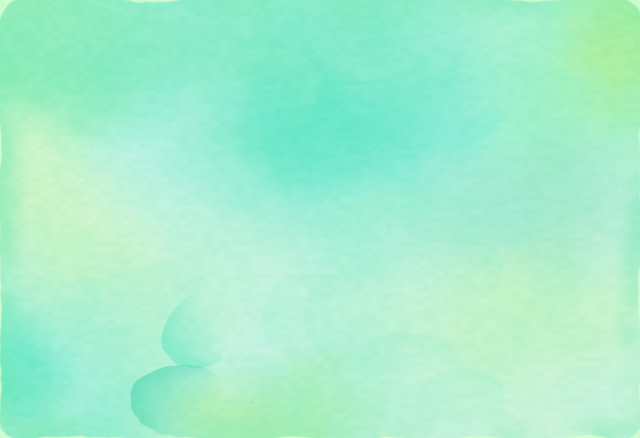
Reproduce this texture procedurally as a WebGL 2 fragment shader.

```glsl
#version 300 es
precision highp float;
// Mint and aqua watercolour on pale paper: broad soft washes are layered over
// a warped noise field, then crisp-edged blooms, a worn border and paper grain.
// Lengths are in canvas heights.

uniform vec2 u_resolution;
out vec4 fragColor;

const vec3 PALE  = vec3(0.76, 0.95, 0.86);
const vec3 AQUA  = vec3(0.65, 0.94, 0.85);
const vec3 MINT  = vec3(0.65, 0.95, 0.78);
const vec3 TEAL  = vec3(0.45, 0.91, 0.78);
const vec3 GREEN = vec3(0.47, 0.91, 0.70);
const vec3 LIME  = vec3(0.66, 0.93, 0.60);
const vec3 CREAM = vec3(0.81, 0.96, 0.78);

float hash(vec2 p) {
    vec3 q = fract(p.xyx * 0.1031);
    q += dot(q, q.yzx + 33.33);
    return fract((q.x + q.y) * q.z);
}

float noise(vec2 p) {
    vec2 i = floor(p), f = fract(p);
    f = f * f * (3.0 - 2.0 * f);
    return mix(mix(hash(i), hash(i + vec2(1, 0)), f.x),
               mix(hash(i + vec2(0, 1)), hash(i + vec2(1, 1)), f.x), f.y);
}

// Fractal noise centred on zero, roughly -0.5 to 0.5.
float fbm(vec2 p) {
    float sum = 0.0, amp = 0.5;
    for (int i = 0; i < 5; i++) {
        sum += amp * (noise(p) - 0.5);
        p = mat2(1.6, 1.2, -1.2, 1.6) * p + 17.3;
        amp *= 0.5;
    }
    return sum;
}

// Soft elliptical stain.
vec3 wash(vec3 paint, vec2 p, vec2 centre, vec2 radius, vec3 tint, float strength) {
    float d = length((p - centre) / radius);
    return mix(paint, tint, strength * (1.0 - smoothstep(0.25, 1.25, d)));
}

// Stain with a sharp rim where pigment gathers on the side facing 'lit'.
vec3 bloom(vec3 paint, vec2 p, vec2 centre, vec2 radius, vec2 lit, vec3 tint, float strength) {
    vec2 q = (p - centre) / radius;
    float d = length(q);
    float inside = 1.0 - smoothstep(0.97, 1.01, d);
    float side = smoothstep(-0.7, 0.8, dot(q, lit));
    float rim = 0.65 + 0.35 * smoothstep(0.5, 1.0, d);
    return mix(paint, tint, strength * inside * side * rim);
}

// Faint overlapping drying marks scattered by hash.
vec3 scatterBlooms(vec3 paint, vec2 p, float aspect) {
    for (int i = 0; i < 14; i++) {
        vec2 id = vec2(float(i), 7.0);
        vec2 centre = vec2(hash(id) * aspect, hash(id + 31.0));
        vec2 radius = vec2(0.09, 0.08) + 0.13 * hash(id + 57.0);
        float angle = 6.283 * hash(id + 83.0);
        vec3 tint = mix(AQUA, MINT, hash(id + 101.0)) - vec3(0.06, 0.01, 0.02);
        paint = bloom(paint, p, centre, radius, vec2(cos(angle), sin(angle)), tint, 0.22);
    }
    return paint;
}

// Pigment collecting along the sheet edge, with bare worn corners.
vec3 border(vec3 paint, vec2 p, float aspect, float rough) {
    vec2 halfSize = vec2(0.5 * aspect, 0.5);
    vec2 q = abs(p - halfSize) - halfSize + 0.06;
    float d = length(max(q, 0.0)) + min(max(q.x, q.y), 0.0) - 0.06 + 0.03 * rough;
    float patches = smoothstep(-0.1, 0.25, fbm(p * 4.0 + 40.0));
    paint = mix(paint, GREEN, 0.5 * patches * smoothstep(-0.07, -0.005, d));
    return mix(paint, CREAM + 0.04, 0.85 * smoothstep(0.0, 0.006, d));
}

void main() {
    float aspect = u_resolution.x / u_resolution.y;
    vec2 p = gl_FragCoord.xy / u_resolution.y;
    vec2 warp = vec2(fbm(p * 3.0), fbm(p * 3.0 + 9.0));
    vec2 w = p + 0.22 * warp;
    vec2 s = vec2(w.x / aspect, w.y);

    // Ground: pale below, mint to the left and right, teal at the top.
    vec3 paint = mix(PALE, AQUA, smoothstep(0.45, 0.8, s.y));
    paint = mix(paint, MINT, 0.85 * smoothstep(0.4, 0.75, s.y) * smoothstep(0.2, 0.4, abs(s.x - 0.5)));
    paint = wash(paint, s, vec2(0.53, 0.82), vec2(0.26, 0.42), TEAL, 0.85);
    paint = wash(paint, s, vec2(0.15, 0.90), vec2(0.28, 0.26), GREEN, 0.65);
    paint = wash(paint, s, vec2(0.98, 0.92), vec2(0.12, 0.24), LIME, 0.75);
    paint = wash(paint, s, vec2(0.86, 0.53), vec2(0.22, 0.18), AQUA - 0.04, 0.6);
    paint = wash(paint, s, vec2(0.06, 0.46), vec2(0.17, 0.28), CREAM, 0.85);
    paint = wash(paint, s, vec2(0.80, 0.26), vec2(0.25, 0.22), CREAM, 0.6);
    paint = wash(paint, s, vec2(0.10, 0.12), vec2(0.26, 0.34), AQUA - vec3(0.08, 0.01, 0.02), 0.8);
    paint = wash(paint, s, vec2(0.02, 0.15), vec2(0.10, 0.16), TEAL, 0.8);
    paint = wash(paint, s, vec2(0.43, 0.06), vec2(0.17, 0.14), LIME, 0.65);

    // Mottled pigment density and drifting hue.
    float density = fbm(w * 4.0 + 5.0);
    paint -= vec3(0.20, 0.025, 0.05) * density;
    paint.b -= 0.10 * fbm(w * 3.0 + 23.0);

    // Drying marks, with two dense ones at the lower left.
    vec2 e = p + 0.07 * warp + 0.012 * fbm(p * 22.0);
    paint = scatterBlooms(paint, e, aspect);
    paint = bloom(paint, e, vec2(0.45, 0.25), vec2(0.09, 0.08), vec2(-0.8, -0.6), TEAL, 0.7);
    paint = bloom(paint, e, vec2(0.43, 0.09), vec2(0.12, 0.09), vec2(-0.9, 0.3), TEAL - 0.04, 0.85);
    paint = border(paint, p, aspect, fbm(p * 9.0));

    // Paper tooth, stretched sideways, and sparse specks.
    float grain = fbm(p * vec2(55.0, 95.0));
    float speck = smoothstep(0.93, 0.99, noise(p * 110.0)) * smoothstep(0.6, 0.9, noise(p * 14.0));
    paint += vec3(0.07, 0.025, 0.04) * grain - vec3(0.07, 0.03, 0.04) * speck;
    fragColor = vec4(clamp(paint, 0.0, 1.0), 1.0);
}
```
